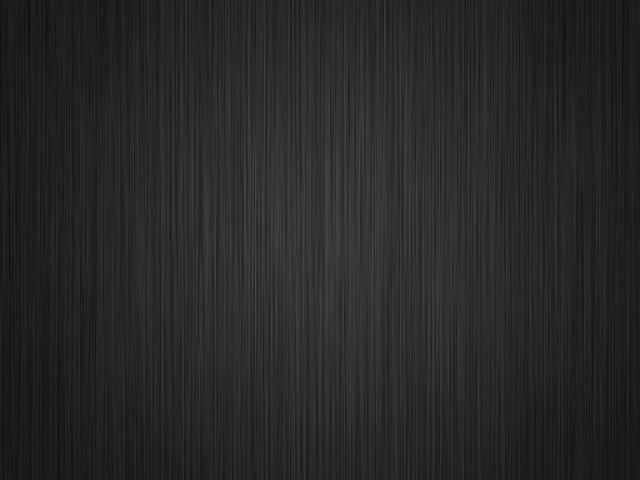
Write a Shadertoy shader that draws this texture.

```glsl
float hash(vec2 p) {
    return fract(sin(dot(p, vec2(127.1, 311.7))) * 43758.5453);
}

// One brushed fibre: smooth noise along its length, shifted per column
float fibre(float column, float y, float segments, float seed) {
    float along = y * segments + 9.0 * hash(vec2(column, seed + 3.0));
    float cell = floor(along);
    float start = hash(vec2(column, cell + seed));
    float end = hash(vec2(column, cell + 1.0 + seed));
    return mix(start, end, smoothstep(0.0, 1.0, along - cell)) - 0.5;
}

// Blend neighbouring fibres into a zero-centred layer of streaks
float streaks(vec2 uv, float columns, float segments, float seed) {
    float x = uv.x * columns - 0.5;
    float column = floor(x);
    float left = fibre(column, uv.y, segments, seed);
    float right = fibre(column + 1.0, uv.y, segments, seed);
    return mix(left, right, smoothstep(0.0, 1.0, x - column));
}

// Streaks set off against both neighbours, so light and dark hairs alternate
float crispStreaks(vec2 uv, float columns, float segments, float seed, float contrast) {
    vec2 side = vec2(1.0 / columns, 0.0);
    float neighbours = streaks(uv - side, columns, segments, seed)
                     + streaks(uv + side, columns, segments, seed);
    return streaks(uv, columns, segments, seed) - contrast * neighbours;
}

// Long hairs carry the grain; short ones break up their length
float brushedGrain(vec2 uv) {
    float longHairs = crispStreaks(uv, 512.0, 3.5, 11.0, 0.22);
    float shortHairs = crispStreaks(uv, 512.0, 15.0, 53.0, 0.22);
    float strands = streaks(uv, 307.0, 3.0, 37.0);
    return 0.59 * longHairs + 0.29 * shortHairs + 0.17 * strands;
}

// Soft oval light fading toward the borders
float glow(vec2 uv, vec2 center, vec2 stretch, float radius) {
    return 1.0 - smoothstep(0.0, radius, length((uv - center) * stretch));
}

void mainImage(out vec4 fragColor, in vec2 fragCoord) {
    vec2 uv = fragCoord / iResolution.xy;

    // Dark metal lit from the middle
    float light = glow(uv, vec2(0.52, 0.52), vec2(1.0, 0.72), 0.66);
    float metal = mix(0.099, 0.217, light);

    // Streaks scale partly with the light, keeping hairs visible at the borders
    float shade = metal + mix(0.155, metal, 0.7) * brushedGrain(uv);
    fragColor = vec4(vec3(clamp(shade, 0.0, 1.0)), 1.0);
}
```
